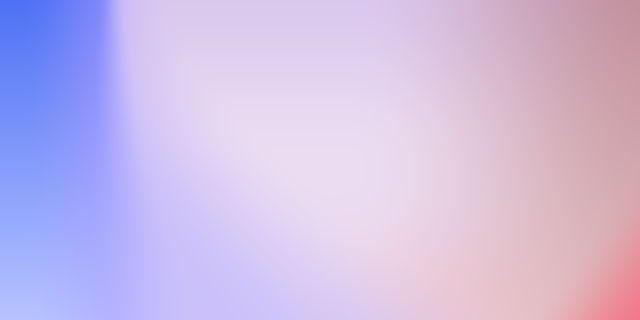
This background is drawn by a WebGL 2 fragment shader. Its source:

```glsl
#version 300 es
precision highp float;
// Soft gradient backdrop: blue left band, lavender sweep, pale centre, rose right side, coral corner.

#define BLUE_EDGE 0.175      // blue band edge at the top
#define BLUE_FLARE 0.055     // extra band width at the bottom
#define SWEEP_EDGE 0.20      // lavender sweep edge at the top
#define SWEEP_FLARE 0.37     // extra sweep width at the bottom
#define ROSE_START 0.55
#define ROSE_END 1.03
#define CORAL_START 0.82
#define CORAL_SLOPE 0.37

uniform vec2 u_resolution;
out vec4 fragColor;

const vec3 CREAM = vec3(0.922, 0.862, 0.945);
const vec3 LILAC = vec3(0.855, 0.780, 0.930);
const vec3 PINK = vec3(0.930, 0.800, 0.860);
const vec3 MAUVE = vec3(0.760, 0.570, 0.620);
const vec3 PEACH = vec3(0.880, 0.725, 0.725);
const vec3 CORAL = vec3(0.950, 0.460, 0.530);
const vec3 LAVENDER_TOP = vec3(0.755, 0.715, 0.985);
const vec3 LAVENDER_LOW = vec3(0.795, 0.755, 0.980);
const vec3 BLUE_TOP = vec3(0.305, 0.445, 0.960);
const vec3 BLUE_LOW = vec3(0.715, 0.765, 1.000);
const vec3 VIOLET_TOP = vec3(0.540, 0.540, 0.980);
const vec3 VIOLET_LOW = vec3(0.705, 0.695, 1.000);

// Coverage to the left of an edge, softened by halfWidth on each side
float leftOf(float x, float edge, float halfWidth) {
  return 1.0 - smoothstep(edge - halfWidth, edge + halfWidth, x);
}

// Pale centre with a lilac top and a pink lower middle
vec3 paleField(vec2 p) {
  vec3 color = mix(CREAM, LILAC, smoothstep(0.5, 1.05, p.y));
  float pink = (1.0 - smoothstep(0.0, 0.45, p.y)) * smoothstep(0.4, 0.7, p.x);
  return mix(color, PINK, pink);
}

// Rose shade on the right and the coral corner below it
vec3 addWarmSide(vec3 color, vec2 p) {
  vec3 rose = mix(PEACH, MAUVE, p.y);
  color = mix(color, rose, smoothstep(ROSE_START, ROSE_END, p.x));
  float corner = p.x - CORAL_SLOPE * p.y;
  return mix(color, CORAL, smoothstep(CORAL_START, 1.02, corner));
}

// Curved lavender sweep and the blue band, both widening downwards
vec3 addCoolSide(vec3 color, vec2 p) {
  float drop = 1.0 - p.y;
  float curve = drop * drop;
  float sweep = leftOf(p.x, SWEEP_EDGE + SWEEP_FLARE * curve, 0.065 + 0.18 * drop);
  color = mix(color, mix(LAVENDER_LOW, LAVENDER_TOP, p.y), sweep);

  vec3 blue = mix(BLUE_LOW, BLUE_TOP, p.y);
  vec3 violet = mix(VIOLET_LOW, VIOLET_TOP, p.y);
  vec3 band = mix(blue, violet, smoothstep(0.03, 0.20, p.x));
  float cover = leftOf(p.x, BLUE_EDGE + BLUE_FLARE * curve, 0.022 + 0.06 * drop);
  return mix(color, band, cover);
}

void main() {
  vec2 p = gl_FragCoord.xy / u_resolution;
  vec3 color = addCoolSide(addWarmSide(paleField(p), p), p);
  fragColor = vec4(color, 1.0);
}
```
